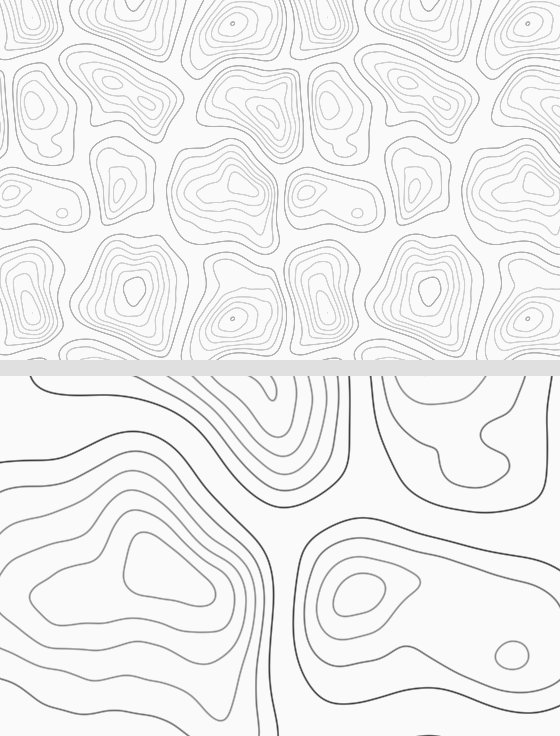
Top: the whole. Bottom: its middle third, enlarged.
This pattern is drawn by a WebGL 2 fragment shader. Its source:

```glsl
#version 300 es
precision highp float;

// Topographic contour lines on near-white paper, in a seamless repeating tile.
// Each hill is a warped, rounded Voronoi cell whose height is the distance to
// its border, so thin lines run evenly inward from blank winding valleys.

#define TILE 0.82         // side of the repeating tile, in canvas heights
#define CELLS 3.0         // hills along one tile
#define JITTER 0.8        // scatter of the hill centres, in cells
#define WARP 0.46         // bending of the hills, in cells
#define ROUNDNESS 0.06    // corner radius of the hills, in cells
#define LEVELS 14.5       // contour lines per cell of distance
#define RELIEF 3.2        // uneven ground on the hills, in levels
#define WOBBLE 0.3        // fine waviness of the lines, in levels
#define FIRST_LINE 0.9    // height of the lowest line, in levels
#define SUMMIT 6.0        // lines from this level up are dark again
#define LINE_WIDTH 0.0015 // in canvas heights
#define SOFTNESS 1.4      // edge filter, in output pixels

uniform vec2 u_resolution;
out vec4 fragColor;

const vec3 PAPER = vec3(0.982);
const vec3 DARK_INK = vec3(0.24);
const vec3 LIGHT_INK = vec3(0.54);

float hash(vec2 p) {
    return fract(sin(dot(p, vec2(127.1, 311.7))) * 43758.5453);
}

// Contribution of one lattice corner, wrapped to the period.
float corner(vec2 cell, vec2 offset, float period, float seed) {
    float angle = 6.28319 * hash(mod(cell, period) + seed);
    return dot(vec2(cos(angle), sin(angle)), offset);
}

// Periodic gradient noise, about -0.7 to 0.7.
float noise(vec2 p, float period, float seed) {
    vec2 i = floor(p), f = p - i;
    vec2 u = f * f * f * (f * (f * 6.0 - 15.0) + 10.0);
    vec2 e = vec2(1.0, 0.0);
    float low = mix(corner(i, f, period, seed),
                    corner(i + e.xy, f - e.xy, period, seed), u.x);
    float high = mix(corner(i + e.yx, f - e.yx, period, seed),
                     corner(i + e.xx, f - e.xx, period, seed), u.x);
    return mix(low, high, u.y);
}

vec2 hillCentre(vec2 cell) {
    vec2 id = mod(cell, CELLS);
    return cell + 0.5 + JITTER * (vec2(hash(id + 3.0), hash(id + 17.0)) - 0.5);
}

// Smooth distance to the border of the nearest hill.
float borderDistance(vec2 p) {
    vec2 home = floor(p), nearest = home, toHill = vec2(9.0);
    for (int k = 0; k < 9; k++) {
        vec2 cell = home + vec2(k % 3, k / 3) - 1.0;
        vec2 r = hillCentre(cell) - p;
        if (dot(r, r) < dot(toHill, toHill)) { toHill = r; nearest = cell; }
    }
    float sum = 0.0;
    for (int k = 0; k < 25; k++) {
        if (k == 12) continue; // the nearest hill itself
        vec2 r = hillCentre(nearest + vec2(k % 5, k / 5) - 2.0) - p;
        float d = dot(0.5 * (r + toHill), normalize(r - toHill));
        sum += exp(-d / ROUNDNESS);
    }
    return -ROUNDNESS * log(sum);
}

// Height of the land in contour levels.
float terrain(vec2 uv) {
    vec2 p = uv * CELLS / TILE;
    vec2 bend = vec2(noise(p, CELLS, 11.0), noise(p, CELLS, 23.0))
              + 0.3 * vec2(noise(p * 2.0, CELLS * 2.0, 37.0),
                           noise(p * 2.0, CELLS * 2.0, 41.0));
    float border = borderDistance(p + WARP * bend);
    float ground = RELIEF * noise(p * 2.0, CELLS * 2.0, 53.0)
                 + WOBBLE * noise(p * 7.0, CELLS * 7.0, 67.0);
    return LEVELS * border + ground * smoothstep(0.0, 0.3, border);
}

// Part of the edge filter that a line covers at distance d from its middle.
float lineCoverage(float d, float width, float blur) {
    float overlap = min(d + 0.5 * blur, 0.5 * width)
                  - max(d - 0.5 * blur, -0.5 * width);
    return clamp(overlap / blur, 0.0, 1.0);
}

void main() {
    vec2 uv = gl_FragCoord.xy / u_resolution.y;
    float blur = SOFTNESS / u_resolution.y;

    // Height and slope give the distance to the nearest contour.
    vec2 e = vec2(0.0005, 0.0);
    float height = terrain(uv);
    vec2 slope = vec2(terrain(uv + e.xy), terrain(uv + e.yx)) - height;
    float level = height - FIRST_LINE;
    float index = max(round(level), 0.0);
    float d = abs(level - index) * e.x / max(length(slope), 1e-4);
    float line = lineCoverage(d, LINE_WIDTH, blur) * step(-0.5, level);

    // Dark shore lines, paler slopes, dark summits.
    float paleness = smoothstep(-0.5, 2.0, index) * step(0.5, index);
    paleness *= 1.0 - step(SUMMIT, index);
    fragColor = vec4(mix(PAPER, mix(DARK_INK, LIGHT_INK, paleness), line), 1.0);
}
```
